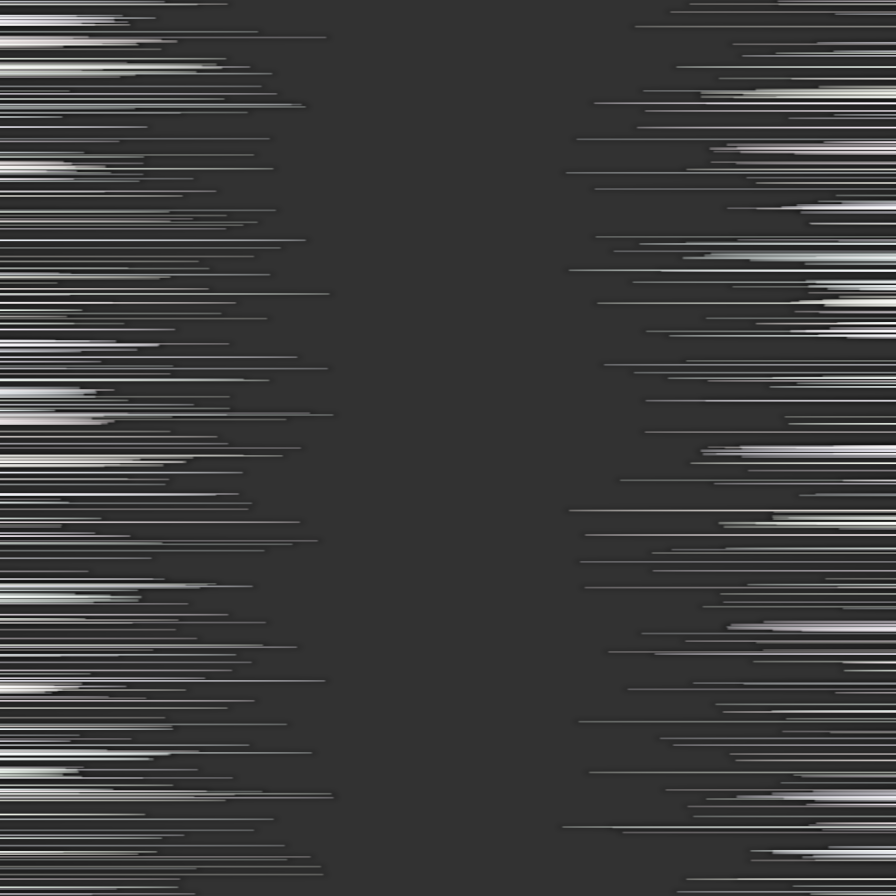
Write a WebGL 2 fragment shader that draws this background.

```glsl
#version 300 es
precision highp float;
// Thin horizontal streaks shooting in from both sides over charcoal gray.
// Each side loops over hashed streaks, gathered into clumps by gradient noise,
// adding soft shadow and light; broader bundles form the bright bands.
uniform vec2 u_resolution;
out vec4 outColor;

float hash(vec2 p) {
    vec3 q = fract(p.xyx * vec3(0.1031, 0.1030, 0.0973));
    q += dot(q, q.yzx + 33.33);
    return fract((q.x + q.y) * q.z);
}

float gradientNoise(float x, float seed) {
    float cell = floor(x), f = x - cell;
    float a = (hash(vec2(cell, seed)) * 2.0 - 1.0) * f;
    float b = (hash(vec2(cell + 1.0, seed)) * 2.0 - 1.0) * (f - 1.0);
    return mix(a, b, f * f * (3.0 - 2.0 * f));
}

// p.x is the distance from the side edge; dark and shade hold what is left
// after screening the light and multiplying the shadows
void addStreak(vec2 p, float y, float reach, float halfWidth, float glow,
               float tintSeed, float pixel, inout vec3 dark, inout float shade) {
    float d = abs(p.y - y);
    if (d > 0.02 || p.x > reach + 0.012) return;
    float along = clamp(1.0 - p.x / reach, 0.0, 1.0);
    float body = 1.0 - smoothstep(reach - 0.004, reach + 0.01, p.x);
    shade *= 1.0 - mix(0.14, 0.28, along) * body * exp(-d * d / 0.000022);

    float cover = clamp((halfWidth - d) / pixel + 0.5, 0.0, 1.0);
    cover = min(cover, 2.0 * halfWidth / pixel);
    cover *= 1.0 - smoothstep(reach - 0.004, reach, p.x);
    vec3 tint = 1.0 + 0.03 * cos(6.283 * tintSeed + vec3(0.0, 2.1, 4.2));
    dark *= 1.0 - clamp(cover * mix(0.22, glow, sqrt(along)) * tint, 0.0, 0.96);
}

void main() {
    vec2 uv = gl_FragCoord.xy / u_resolution;
    float pixel = 1.0 / u_resolution.y;
    bool right = uv.x > 0.5;
    float side = right ? 1.0 : 0.0;
    vec2 p = vec2(right ? 1.0 - uv.x : uv.x, uv.y);

    vec3 dark = vec3(1.0);
    float shade = 1.0;

    if (p.x < 0.4) {
        // Fine streaks, denser on the left
        int count = right ? 155 : 215;
        for (int i = 0; i < count; i++) {
            vec2 id = vec2(float(i) + 3.0, 17.0 + 40.0 * side);
            float y = (float(i) + 1.6 * hash(id) - 0.3) / float(count);
            y += 0.032 * gradientNoise(y * 26.0, 5.0 + side);
            float reach = mix(0.06, 0.375, pow(hash(id + 7.3), 1.15));
            float glow = 0.32 + 0.62 * pow(hash(id + 13.7), 2.0);
            addStreak(p, y, reach, 0.00095, glow, hash(id + 21.1), pixel, dark, shade);
        }

        // Bright bundles: height and reach of each band
        vec2 leftBands[12] = vec2[12](
            vec2(0.977, 0.13), vec2(0.953, 0.20), vec2(0.923, 0.25), vec2(0.815, 0.12),
            vec2(0.616, 0.18), vec2(0.562, 0.11), vec2(0.531, 0.13), vec2(0.484, 0.21),
            vec2(0.333, 0.16), vec2(0.232, 0.09), vec2(0.157, 0.19), vec2(0.138, 0.09));
        vec2 rightBands[12] = vec2[12](
            vec2(0.898, 0.22), vec2(0.833, 0.21), vec2(0.769, 0.13), vec2(0.711, 0.24),
            vec2(0.681, 0.10), vec2(0.663, 0.11), vec2(0.629, 0.12), vec2(0.497, 0.22),
            vec2(0.417, 0.20), vec2(0.300, 0.19), vec2(0.112, 0.18), vec2(0.048, 0.14));
        for (int j = 0; j < 60; j++) {
            vec2 band = right ? rightBands[j / 5] : leftBands[j / 5];
            vec2 id = vec2(float(j) + 5.0, 91.0 + 30.0 * side);
            float slot = float(j % 5) - 2.0;
            float y = band.x + 0.0026 * slot + 0.003 * (hash(id) - 0.5);
            float reach = band.y * mix(1.0, 0.35 + 0.7 * hash(id + 4.9), abs(slot) * 0.5);
            float glow = 0.88 - 0.17 * abs(slot);
            addStreak(p, y, reach, 0.0014, glow, hash(vec2(j / 5, side) + 9.2), pixel, dark, shade);
        }
    }

    // Charcoal ground under the shadows, then light screened on top
    vec3 ground = vec3(0.196) * max(shade, 0.45);
    outColor = vec4(1.0 - (1.0 - ground) * dark, 1.0);
}
```
